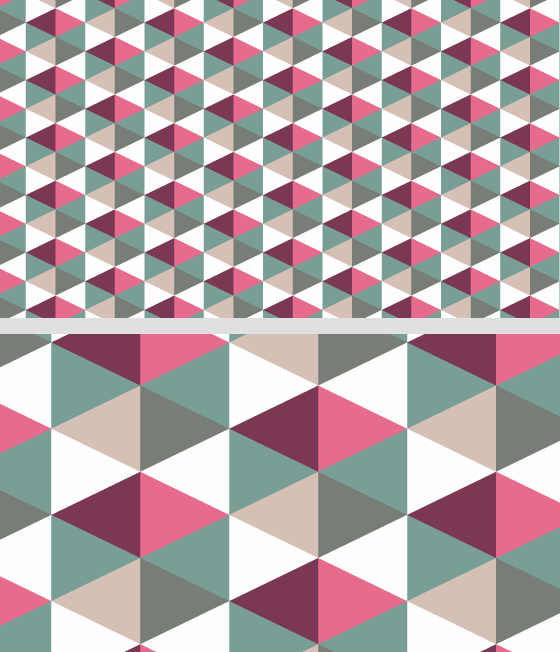
Top, the full canvas; bottom, a detail of the centre.
Give the GLSL for this pattern, as a WebGL 2 fragment shader.

```glsl
#version 300 es
precision highp float;

uniform vec2 u_resolution;
out vec4 fragColor;

const vec3 WHITE = vec3(0.995);
const vec3 TEAL = vec3(0.47, 0.62, 0.59);
const vec3 PINK = vec3(0.905, 0.418, 0.55);
const vec3 PLUM = vec3(0.48, 0.22, 0.33);
const vec3 SAND = vec3(0.835, 0.753, 0.71);
const vec3 STONE = vec3(0.47, 0.49, 0.46);

// Repeats across and down the canvas, and the first column's upper-left corner
const vec2 REPEATS = vec2(9.443, 5.533);
const vec2 CORNER = vec2(0.0462, 0.0259);
const int SAMPLES = 4;

// Column space: x is -1..1 across a column, y is 0..4 down one repeat
vec2 columnSpace(vec2 uv, vec2 repeats, vec2 corner) {
    vec2 q = (vec2(uv.x, 1.0 - uv.y) - corner) * repeats;
    float stagger = 0.5 * mod(floor(q.x), 2.0);
    return vec2(2.0 * fract(q.x) - 1.0, 4.0 * fract(q.y - stagger));
}

// Two stacked split diamonds with side triangles between them
vec3 facetColor(vec2 c) {
    float slope = abs(c.x);
    bool leftHalf = c.x < 0.0;
    if (abs(c.y - 1.0) < 1.0 - slope) return leftHalf ? PLUM : PINK;
    if (abs(c.y - 3.0) < 1.0 - slope) return leftHalf ? SAND : STONE;
    return abs(c.y - 2.0) < slope ? TEAL : WHITE;
}

// Average a grid of samples to smooth edges and corners
vec3 smoothPattern(vec2 fragCoord, vec2 resolution) {
    vec3 sum = vec3(0.0);
    for (int j = 0; j < SAMPLES; j++) {
        for (int i = 0; i < SAMPLES; i++) {
            vec2 offset = (vec2(i, j) + 0.5) / float(SAMPLES) - 0.5;
            vec2 uv = (fragCoord + offset) / resolution;
            sum += facetColor(columnSpace(uv, REPEATS, CORNER));
        }
    }
    return sum / float(SAMPLES * SAMPLES);
}

void main() {
    fragColor = vec4(smoothPattern(gl_FragCoord.xy, u_resolution), 1.0);
}
```
